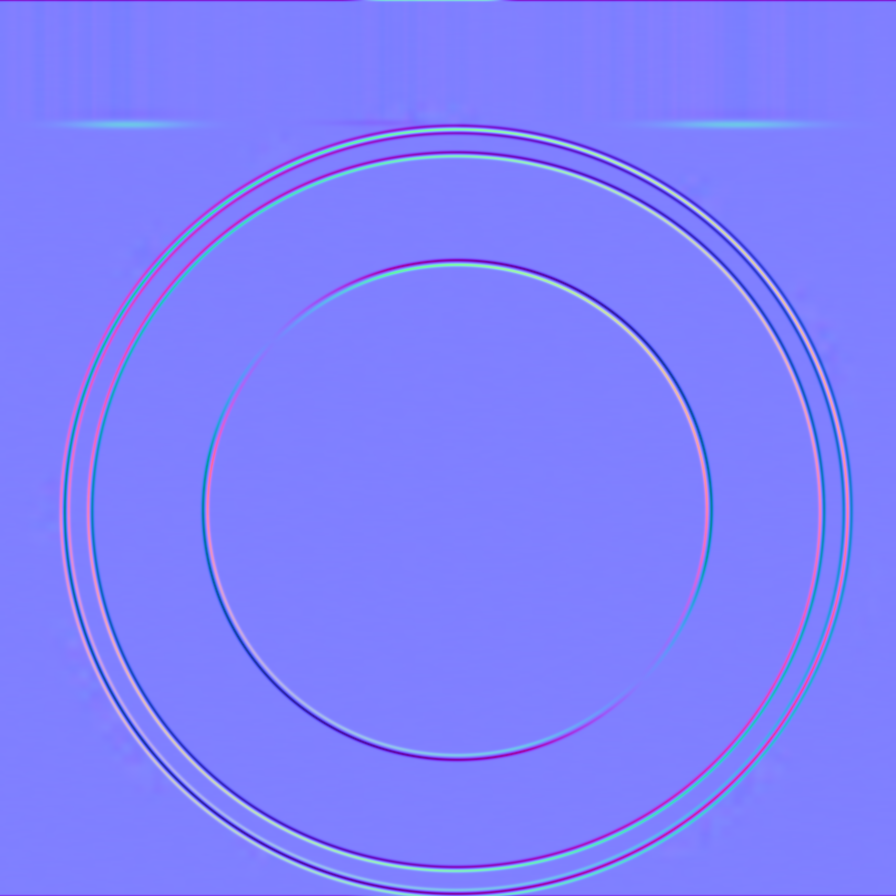
Give the GLSL for this texture map, as a Shadertoy shader.

```glsl
// Tangent-space normal map of a round lid: engraved elliptical rings below a streaked top strip.

const vec2  CENTER       = vec2(0.5092, 0.4290);
const vec2  INNER_CENTER = vec2(0.5104, 0.4308);
const float RIM_ASPECT   = 1.024;    // width over height of the outer rings
const float INNER_ASPECT = 1.018;
const float RIM_RADIUS   = 0.4368;   // middle line of the triple rim
const float RIM_STEP     = 0.0043;
const float GROOVE_RADIUS = 0.4084;
const float GROOVE_STEP  = 0.0022;
const float INNER_RADIUS = 0.2812;
const float INNER_STEP   = 0.0026;
const float LINE_WIDTH   = 0.0021;
const float STRIP_EDGE   = 0.861;    // bottom of the streaked strip
const float LIGHT_ANGLE  = 0.82;     // the inner ring flips at right angles to this
const float STREAK_TILT  = 0.10;
const float GRAIN_TILT   = 0.012;
const float MAX_TILT     = 0.95;

float hash(vec2 p) {
    return fract(sin(dot(p, vec2(127.1, 311.7))) * 43758.5453);
}

float noise(vec2 p) {
    vec2 i = floor(p), f = fract(p);
    f = f * f * (3.0 - 2.0 * f);
    return mix(mix(hash(i), hash(i + vec2(1, 0)), f.x),
               mix(hash(i + vec2(0, 1)), hash(i + vec2(1, 1)), f.x), f.y);
}

float bell(float x, float width) {
    x /= width;
    return exp(-x * x);
}

// Thin line that stays at least a pixel wide
float line(float d) {
    return bell(d, max(LINE_WIDTH, 0.8 / iResolution.y));
}

// Lines facing inward on both sides of one facing outward
vec2 rimTilt(vec2 p) {
    p.y *= RIM_ASPECT;
    float d = length(p) - RIM_RADIUS;
    vec2 radial = normalize(p);
    float soft = mix(1.0, 0.6, smoothstep(0.2, -0.8, radial.y));
    float amount = line(d) - 0.8 * line(d - RIM_STEP) - 0.85 * soft * line(d + RIM_STEP);
    return radial * amount;
}

// Inward slope outside, outward slope inside
vec2 grooveTilt(vec2 p) {
    p.y *= RIM_ASPECT;
    float d = length(p) - GROOVE_RADIUS;
    return normalize(p) * 0.9 * (line(d + GROOVE_STEP) - line(d - GROOVE_STEP));
}

// Ridge whose slopes swap sides across the light direction
vec2 innerTilt(vec2 p) {
    p.y *= INNER_ASPECT;
    float d = length(p) - INNER_RADIUS;
    vec2 radial = normalize(p);
    float facing = dot(radial, vec2(cos(LIGHT_ANGLE), sin(LIGHT_ANGLE)));
    float soft = mix(1.0, 0.55, smoothstep(0.2, -0.8, radial.y));
    float amount = soft * line(d + INNER_STEP) - line(d - INNER_STEP);
    return radial * amount * clamp(facing * 1.9, -1.0, 1.0);
}

// Vertical streaks, two bright dashes and a faint one on the strip edge
vec2 stripTilt(vec2 uv) {
    float inside = smoothstep(STRIP_EDGE - 0.002, STRIP_EDGE + 0.012, uv.y);
    float zones = bell(uv.x - 0.10, 0.09) + bell(uv.x - 0.45, 0.06) + bell(uv.x - 0.79, 0.14);
    float streak = noise(vec2(uv.x * 70.0, 3.0)) + 0.5 * noise(vec2(uv.x * 190.0, 8.0)) - 0.75;
    vec2 tilt = vec2(streak * (0.2 + zones), -0.1 * zones) * STREAK_TILT * inside;

    float left = bell(uv.x - 0.142, 0.062);
    float right = bell(uv.x - 0.822, 0.078);
    float dash = bell(uv.y - STRIP_EDGE, 0.0045);
    tilt += vec2(-0.14, 0.55) * (left + right) * dash;
    tilt += vec2(0.0, -0.14) * bell(uv.x - 0.42, 0.06) * bell(uv.y - STRIP_EDGE - 0.002, 0.004);
    tilt.y -= 0.07 * (left + right) * bell(uv.y - STRIP_EDGE - 0.012, 0.006);
    return tilt;
}

// Wrapped slopes along the top and bottom borders
vec2 borderTilt(vec2 uv) {
    float teal = smoothstep(0.38, 0.43, uv.x) * smoothstep(0.58, 0.54, uv.x);
    float top = bell(1.0 - uv.y, 0.0016);
    float bottom = bell(uv.y, 0.0013);
    return vec2(0.0, mix(-0.85, 0.75, teal) * top - 0.6 * (1.0 - teal) * bottom);
}

// Fine horizontal grain, with soft smudges around the rim
vec2 grainTilt(vec2 uv) {
    vec2 fine = vec2(noise(uv * vec2(90.0, 240.0)), noise(uv * vec2(70.0, 260.0) + 31.0)) - 0.5;
    vec2 smudge = vec2(noise(uv * 75.0 + 7.0), noise(uv * 85.0 + 53.0)) - 0.5;
    float rimDistance = length((uv - CENTER) * vec2(1.0, RIM_ASPECT)) - RIM_RADIUS;
    float nearRim = bell(rimDistance - 0.018, 0.02) * smoothstep(0.45, 0.75, noise(uv * 14.0));
    return GRAIN_TILT * fine + 0.12 * smudge * nearRim;
}

void mainImage(out vec4 fragColor, in vec2 fragCoord) {
    vec2 uv = fragCoord / iResolution.xy;
    vec2 p = uv - CENTER;

    vec2 tilt = rimTilt(p) + grooveTilt(p) + innerTilt(uv - INNER_CENTER);
    tilt += stripTilt(uv) + borderTilt(uv) + grainTilt(uv);

    // Encode the unit normal as a colour
    tilt *= min(1.0, MAX_TILT / max(length(tilt), 1e-4));
    vec3 normal = vec3(tilt, sqrt(1.0 - dot(tilt, tilt)));
    fragColor = vec4(0.5 + 0.5 * normal, 1.0);
}
```
